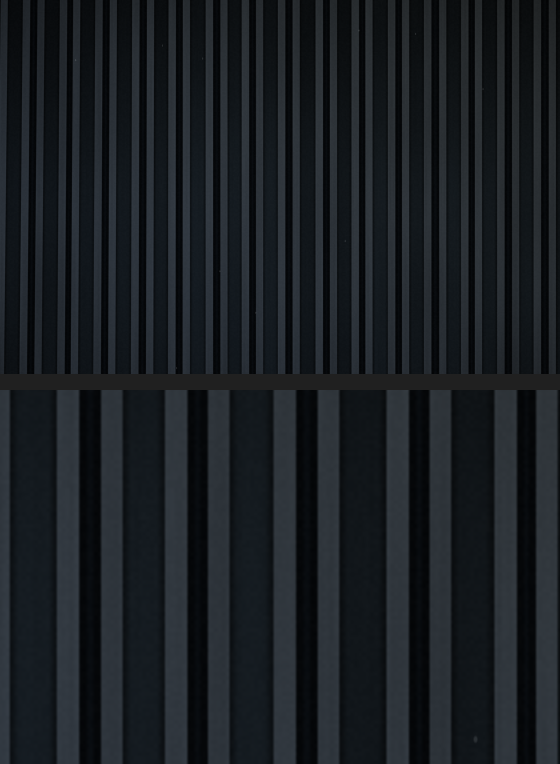
Top: the whole. Bottom: its middle third, enlarged.
This texture is drawn by a Shadertoy shader. Its source:

```glsl
// Dark ribbed metal cladding: paired vertical ribs with narrow and wide grooves.
#define REPEATS 15.31      // rib pairs across the canvas
#define START 0.0397       // left edge of the first full pair
#define RIB_WIDTH 0.205    // widths and positions in units of one pair
#define SECOND_RIB 0.395
#define JITTER 0.022       // uneven placing of single ribs
#define LEAN 0.007         // tilt of the ribs toward the left side
#define GRAIN 0.012

const vec3 RIB_COLOR = vec3(0.183, 0.203, 0.214);
const vec3 WIDE_GROOVE = vec3(0.068, 0.086, 0.096);
const vec3 NARROW_GROOVE = vec3(0.022, 0.030, 0.037);

float hash(vec2 p) {
    vec3 q = fract(vec3(p.xyx) * 0.1031);
    q += dot(q, q.yzx + 33.33);
    return fract((q.x + q.y) * q.z);
}

float noise(vec2 p) {
    vec2 cell = floor(p), f = fract(p);
    f = f * f * (3.0 - 2.0 * f);
    return mix(mix(hash(cell), hash(cell + vec2(1, 0)), f.x),
               mix(hash(cell + vec2(0, 1)), hash(cell + vec2(1, 1)), f.x), f.y);
}

// Smooth coverage of the interval from a to b.
float band(float x, float a, float b, float soft) {
    return smoothstep(a - soft, a + soft, x) * (1.0 - smoothstep(b - soft, b + soft, x));
}

// Sparse pale specks, one chance per grid cell.
float specks(vec2 p) {
    vec2 grid = p * 40.0, cell = floor(grid);
    vec2 center = 0.25 + 0.5 * vec2(hash(cell + 7.0), hash(cell + 19.0));
    float d = length((fract(grid) - center) * vec2(1.0, 0.6));
    return step(0.985, hash(cell + 41.0)) * (1.0 - smoothstep(0.02, 0.07, d));
}

void mainImage(out vec4 fragColor, in vec2 fragCoord) {
    vec2 uv = fragCoord / iResolution.xy;
    vec2 p = fragCoord / iResolution.x;
    float soft = max(0.018, 0.75 * REPEATS / iResolution.x);

    // Pair coordinate, leaning slightly near the left side
    float lean = LEAN * (0.8 - uv.y) * max(0.0, 1.0 - uv.x / 0.35);
    float u = (uv.x - START + lean) * REPEATS;
    float pairId = floor(u + 0.2);
    float x = u - pairId;      // runs from -0.2 to 0.8, cut inside the wide groove

    // Rib edges, each rib shifted a little
    float a = JITTER * (hash(vec2(pairId + 30.0, 1.0)) - 0.5) * 2.0;
    float b = SECOND_RIB + JITTER * (hash(vec2(pairId + 30.0, 2.0)) - 0.5) * 2.0;
    float firstRib = band(x, a, a + RIB_WIDTH, soft);
    float secondRib = band(x, b, b + RIB_WIDTH * 0.96, soft);

    // Wide groove: shadow at both walls, a shade of its own per repeat
    float fromWall = x < 0.3 ? a - x : x - b - RIB_WIDTH * 0.96;
    float grooveId = pairId + step(0.3, x);
    float shade = 0.88 + 0.24 * hash(vec2(grooveId + 50.0, 3.0));
    shade *= 0.55 + 0.45 * smoothstep(0.0, 0.09, fromWall);
    vec3 color = WIDE_GROOVE * shade * mix(1.05, 0.72, smoothstep(0.45, 1.0, uv.y));

    // Narrow groove: nearly black with a faint ridge
    float narrow = step(a + RIB_WIDTH * 0.5, x) * step(x, b + RIB_WIDTH * 0.5);
    float ridge = band(x, a + RIB_WIDTH + 0.07, b - 0.07, 0.025);
    color = mix(color, NARROW_GROOVE * (0.8 + 0.7 * ridge), narrow);

    // Ribs: flat face, slightly bright rim, tone varying between ribs
    float ribX = (x - (x < 0.3 ? a : b)) / RIB_WIDTH;
    float tone = 0.95 + 0.1 * hash(vec2(pairId + 70.0, step(0.3, x)));
    tone *= 0.97 + 0.06 * smoothstep(0.15, 0.5, abs(ribX - 0.5));
    color = mix(color, RIB_COLOR * tone, max(firstRib, secondRib));

    // Cool light at lower left, neutral and warmer at upper right
    float warmth = clamp(0.6 * uv.x + 0.5 * uv.y - 0.3, 0.0, 1.0);
    color *= mix(vec3(0.95, 0.99, 1.09), vec3(1.03, 1.0, 0.95), warmth);

    // Falloff toward the borders and soft blotches
    vec2 fromCenter = (uv - vec2(0.5, 0.45)) * vec2(1.15, 1.2);
    color *= 1.06 - 0.5 * dot(fromCenter, fromCenter);
    color *= 0.95 + 0.1 * noise(p * vec2(12.0, 7.0));

    // Vertical streaks, fine grain and specks
    color *= 0.96 + 0.08 * noise(p * vec2(330.0, 6.0));
    color += GRAIN * (noise(p * 420.0) - 0.5);
    color += 0.10 * specks(p);

    fragColor = vec4(clamp(color, 0.0, 1.0), 1.0);
}
```
